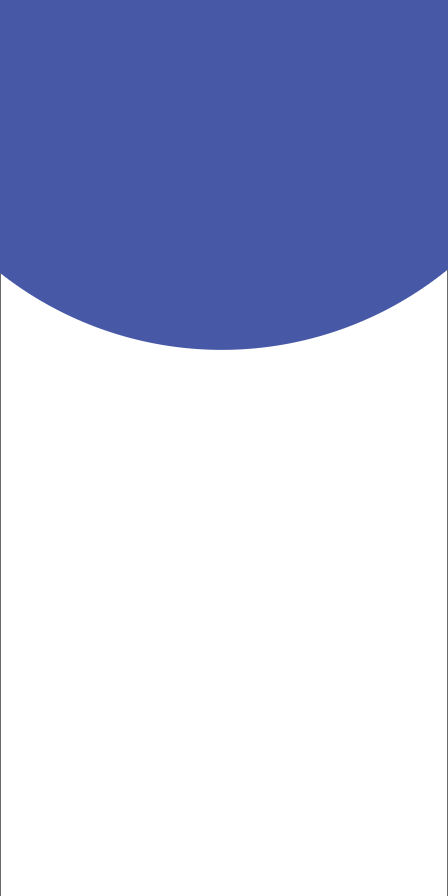
Write a Shadertoy shader that draws this background.

```glsl
#define DISC_CENTER vec2(0.495, 2.018)
#define DISC_RADIUS 0.799
#define LINE_WIDTH 0.0013
#define DISC_COLOR vec3(0.28, 0.35, 0.65)
#define PAPER_COLOR vec3(1.0)
#define LINE_COLOR vec3(0.0)

// Share of a pixel covered by a shape with the given signed distance
float coverage(float signedDistance, float pixelSize) {
    return clamp(0.5 - signedDistance / pixelSize, 0.0, 1.0);
}

void mainImage(out vec4 fragColor, in vec2 fragCoord) {
    // Canvas width is one unit
    float pixelSize = 1.0 / iResolution.x;
    vec2 position = fragCoord * pixelSize;

    // Hairlines along the left and right sides
    float sideDistance = min(position.x, 1.0 - position.x) - LINE_WIDTH;
    vec3 color = mix(PAPER_COLOR, LINE_COLOR, coverage(sideDistance, pixelSize));

    // Large disc hanging from the top, over the hairlines
    float discDistance = length(position - DISC_CENTER) - DISC_RADIUS;
    color = mix(color, DISC_COLOR, coverage(discDistance, pixelSize));

    fragColor = vec4(color, 1.0);
}
```
